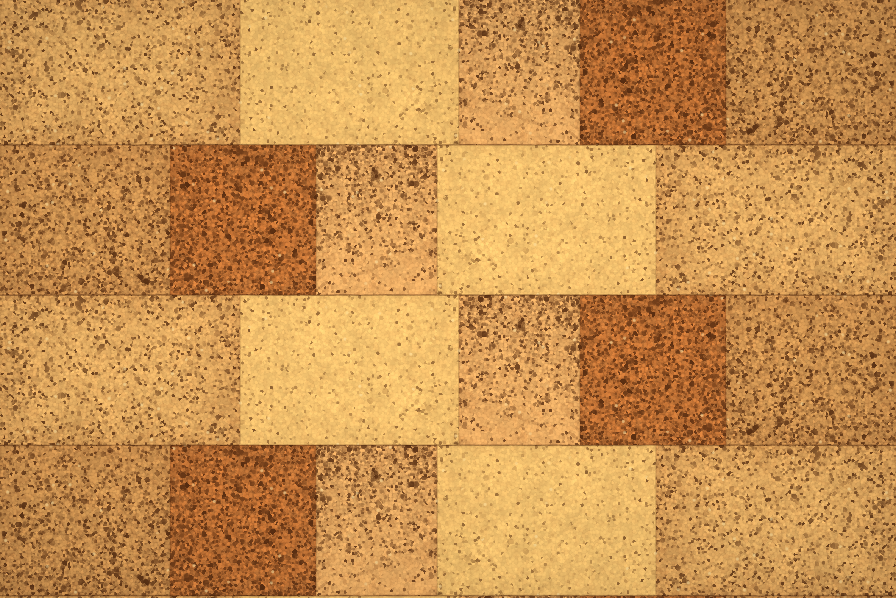
A WebGL 2 fragment shader for this texture:

```glsl
#version 300 es
precision highp float;

uniform vec2 u_resolution;
out vec4 fragColor;

const float ROW_PITCH = 0.2513;   // row height, in canvas heights
const float ROW_OFFSET = 0.004;

// Five slabs per row: tan, pale, graded, red, brown
const float EDGES[6] = float[](-0.01, 0.268, 0.512, 0.647, 0.81, 1.01);
const vec3 STONE[5] = vec3[](
  vec3(0.95, 0.73, 0.42), vec3(0.98, 0.785, 0.45), vec3(0.94, 0.70, 0.41),
  vec3(0.82, 0.48, 0.22), vec3(0.87, 0.63, 0.35));
const float SPECKS[5] = float[](0.20, 0.05, 0.28, 0.46, 0.32);
const float RISE[5] = float[](0.0, 0.0, 0.42, 0.08, -0.12);
const float WORN[5] = float[](0.12, 0.03, 0.03, 0.10, 0.08);

const vec3 UMBER = vec3(0.27, 0.125, 0.04);
const vec3 CLAY = vec3(0.74, 0.48, 0.25);
const vec3 CREAM = vec3(1.0, 0.88, 0.62);

vec2 hash2(vec2 p) {
  vec3 q = fract(vec3(p.xyx) * vec3(0.1031, 0.1030, 0.0973));
  q += dot(q, q.yzx + 33.33);
  return fract((q.xx + q.yz) * q.zy);
}

// Cellular noise: x = distance to nearest grain, yz = random values of that grain
vec3 grains(vec2 p) {
  vec2 cell = floor(p);
  vec3 nearest = vec3(9.0, 0.0, 0.0);
  for (int y = -1; y <= 1; y++) {
    for (int x = -1; x <= 1; x++) {
      vec2 c = cell + vec2(x, y);
      float d = length(c + hash2(c) - p);
      if (d < nearest.x) nearest = vec3(d, hash2(c + 71.7));
    }
  }
  return nearest;
}

// Soft cloudy stains from layered sines, about -1 to 1
float stains(vec2 p) {
  float sum = 0.0;
  float weight = 0.5;
  for (int i = 0; i < 5; i++) {
    p = mat2(0.8, 0.6, -0.6, 0.8) * p + 1.7;
    sum += weight * sin(p.x + 1.4 * sin(p.y)) * cos(p.y + sin(0.8 * p.x));
    p *= 1.9;
    weight *= 0.75;
  }
  return sum;
}

float seam(float d, float halfWidth, float blur) {
  return 1.0 - smoothstep(halfWidth - blur, halfWidth + blur, d);
}

// Soft specks of uneven depth; density is the share of grains that darken
float speckMask(vec3 grain, float density) {
  float chosen = 1.0 - smoothstep(density - 0.12, density + 0.12, grain.y);
  float size = 0.4 + 0.45 * grain.z;
  return chosen * (0.35 + 0.65 * grain.z) * (1.0 - smoothstep(size - 0.3, size + 0.2, grain.x));
}

// Granular stone of slab i; s runs 0 to 1 inside the slab, p is in canvas heights
vec3 slab(int i, vec2 s, vec2 p) {
  float cloud = stains(p * 36.0);
  vec2 fromCentre = abs(s - 0.5) * 2.0;
  float rim = pow(max(fromCentre.x, fromCentre.y), 3.0);
  float density = SPECKS[i] + RISE[i] * (s.y - 0.5) + WORN[i] * (rim - 0.3);
  density = max(density * (1.0 + 0.5 * cloud), 0.0);

  vec3 fine = grains(p * 215.0);
  vec3 coarse = grains(p * 125.0 + 19.0);

  // Ground: rims and random grains lean to clay, clouds shade it
  float clay = 2.5 * WORN[i] * rim + (0.1 + 0.6 * SPECKS[i]) * coarse.z * coarse.z;
  vec3 col = mix(STONE[i], CLAY, clamp(clay, 0.0, 0.6));
  col *= 1.0 + 0.05 * cloud + (0.08 + 0.2 * density) * (fine.z - 0.5);

  float crevice = (0.05 + 0.4 * density) * smoothstep(0.3, 0.9, fine.x);
  float dark = max(0.8 * speckMask(fine, density), crevice);
  dark = max(dark, 0.85 * speckMask(coarse, density * 0.6 - 0.07));
  col = mix(col, UMBER, dark);

  float fleck = smoothstep(0.98, 0.99, coarse.y) * (1.0 - smoothstep(0.15, 0.5, coarse.x));
  return mix(col, CREAM, 0.6 * fleck);
}

void main() {
  vec2 uv = gl_FragCoord.xy / u_resolution;
  float aspect = u_resolution.x / u_resolution.y;
  float blur = 0.75 / u_resolution.y;

  // Every other row is mirrored
  float row = (uv.y - ROW_OFFSET) / ROW_PITCH;
  float v = fract(row);
  float u = mod(floor(row), 2.0) < 0.5 ? 1.0 - uv.x : uv.x;

  int i = 0;
  for (int k = 1; k < 5; k++) i += int(step(EDGES[k], u));
  vec2 s = vec2((u - EDGES[i]) / (EDGES[i + 1] - EDGES[i]), v);
  vec2 p = vec2(u * aspect, v * ROW_PITCH) + 1.0;
  vec3 col = slab(i, s, p);

  // Dark scar high on the graded slab, and a chip at its lower joint
  float ragged = 0.009 * stains(p * 170.0);
  float scar = length((p - vec2(1.0 + 0.582 * aspect, 1.2)) * vec2(1.0, 0.7)) + ragged;
  float chip = length((p - vec2(1.0 + 0.509 * aspect, 1.004)) * vec2(0.6, 1.0)) + 0.3 * ragged;
  float damage = max(0.55 * seam(scar, 0.008, 0.006), 0.65 * seam(chip, 0.003, 0.003));

  // Thin joints, broken up by wear
  float across = min(v, 1.0 - v) * ROW_PITCH;
  float beside = min(u - EDGES[i], EDGES[i + 1] - u) * aspect;
  float joint = max(0.5 * seam(across, 0.0012, blur), 0.22 * seam(beside, 0.001, blur));
  joint *= clamp(0.9 + 0.5 * stains(p * 60.0), 0.4, 1.2);
  col = mix(col, UMBER, max(joint, damage));

  // Light falls off toward the corners
  vec2 c = uv - 0.5;
  fragColor = vec4(col * (1.03 - 0.28 * dot(c, c)), 1.0);
}
```
